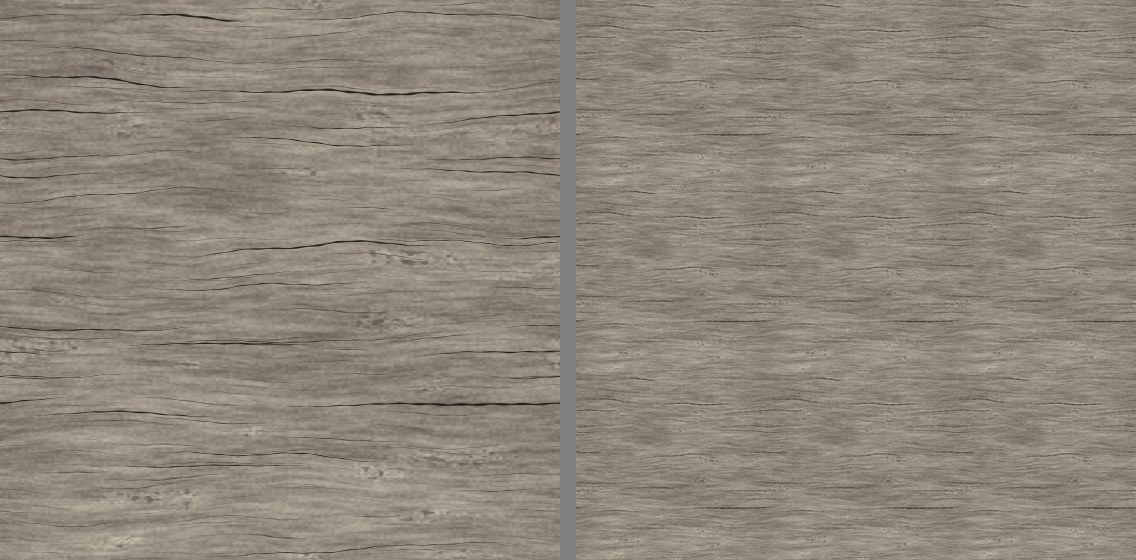
Left: one tile. Right: repeated 3 by 3.
Give the GLSL for this texture, as a Shadertoy shader.

```glsl
const float TAU = 6.28319;

// Wood colours
const vec3 SHADE_WOOD = vec3(0.43, 0.39, 0.355);
const vec3 LIGHT_WOOD = vec3(0.72, 0.68, 0.62);
const vec3 CRACK_DARK = vec3(0.13, 0.105, 0.09);
const vec3 CRACK_SOFT = vec3(0.27, 0.235, 0.205);

// Grain repeats across the canvas
const vec2 BROAD_REPEATS  = vec2(3.0, 8.0);
const vec2 STREAK_REPEATS = vec2(5.0, 38.0);
const vec2 GRAIN_REPEATS  = vec2(11.0, 110.0);
const vec2 FIBRE_REPEATS  = vec2(28.0, 220.0);
const vec2 SPECK_REPEATS  = vec2(170.0, 256.0);
const vec2 PATCH_REPEATS  = vec2(9.0, 26.0);

// Crack cells, half lengths and half widths, in canvas units
const vec2 DEEP_CELLS = vec2(2.0, 18.0);
const vec2 THIN_CELLS = vec2(4.0, 44.0);
const vec2 HAIR_CELLS = vec2(9.0, 90.0);
const vec2 DEEP_SIZE = vec2(0.32, 0.0030);
const vec2 THIN_SIZE = vec2(0.16, 0.0014);
const vec2 HAIR_SIZE = vec2(0.075, 0.0009);

vec3 hash3(vec2 p) {
    vec3 q = fract(p.xyx * vec3(0.1031, 0.1030, 0.0973));
    q += dot(q, q.yxz + 33.33);
    return fract((q.xxy + q.yzz) * q.zyx);
}

// Value noise wrapping after a whole number of repeats, centred on zero
float wrapNoise(vec2 uv, vec2 repeats, float seed) {
    vec2 p = uv * repeats;
    vec2 cell = floor(p);
    vec2 f = fract(p);
    f = f * f * (3.0 - 2.0 * f);
    vec2 lo = mod(cell, repeats) + seed;
    vec2 hi = mod(cell + 1.0, repeats) + seed;
    float bottom = mix(hash3(lo).x, hash3(vec2(hi.x, lo.y)).x, f.x);
    float top = mix(hash3(vec2(lo.x, hi.y)).x, hash3(hi).x, f.x);
    return mix(bottom, top, f.y) - 0.5;
}

// Gentle waviness of the grain
float grainBend(vec2 uv) {
    return 0.006 * sin(TAU * (uv.x + 2.0 * uv.y))
         + 0.004 * sin(TAU * (2.0 * uv.x - 3.0 * uv.y) + 1.0)
         + 0.0015 * sin(TAU * (5.0 * uv.x + 4.0 * uv.y) + 2.5);
}

// One tapered crack per cell: x is its coverage, y the lit edge below it
vec2 cracks(vec2 uv, vec2 cells, vec2 size, float density, float seed) {
    float pixel = 1.0 / iResolution.y;
    vec2 p = uv * cells;
    vec2 result = vec2(0.0);
    for (int j = -1; j <= 1; j++)
    for (int i = -1; i <= 1; i++) {
        vec2 cell = floor(p) + vec2(i, j);
        vec2 id = mod(cell, cells) + seed;
        vec3 place = hash3(id);
        vec3 form = hash3(id + 57.0);
        if (place.z > density) continue;

        vec2 d = (p - cell - place.xy) / cells;
        float t = d.x / (size.x * mix(0.3, 1.0, form.x));
        if (abs(t) >= 1.0) continue;
        float phase = TAU * form.z;
        d.y -= d.x * (form.z - 0.5) * 0.07
             + 0.0016 * sin(d.x * 32.0 + phase)
             + 0.0005 * sin(d.x * 115.0 + phase * 3.0);

        // Skewed taper with a ragged outline
        float taper = (1.0 - t * t) * (0.65 + 0.7 * t * (form.y - 0.5));
        float ragged = 0.85 + 0.25 * sin(d.x * 170.0 + phase);
        float halfWidth = size.y * mix(0.3, 1.0, form.y * form.y) * taper * ragged;

        // Share of the pixel height that lies inside the crack
        float inside = min(d.y + 0.5 * pixel, halfWidth)
                     - max(d.y - 0.5 * pixel, -halfWidth);
        float coverage = clamp(inside / pixel, 0.0, 1.0);
        float rim = exp(-abs(d.y + halfWidth) / 0.003) * step(d.y, 0.0) * taper;
        result = max(result, vec2(coverage, rim));
    }
    return result;
}

void mainImage(out vec4 fragColor, in vec2 fragCoord) {
    vec2 uv = fragCoord / iResolution.xy;
    vec2 wood = uv + vec2(0.0, grainBend(uv));

    // Layered grain
    float speck = wrapNoise(uv, SPECK_REPEATS, 51.0);
    float tone = 0.52
        + 0.20 * wrapNoise(wood, BROAD_REPEATS, 11.0)
        + 0.30 * wrapNoise(wood, STREAK_REPEATS, 21.0)
        + 0.36 * wrapNoise(wood, GRAIN_REPEATS, 31.0)
        + 0.36 * wrapNoise(wood, FIBRE_REPEATS, 41.0)
        + 0.26 * speck;

    // Crumbled patches, pale with dark pits
    float crumble = smoothstep(0.25, 0.45, wrapNoise(wood, PATCH_REPEATS, 61.0));
    float pits = smoothstep(0.16, 0.34, wrapNoise(wood, vec2(75.0, 170.0), 71.0));
    tone += crumble * (0.12 + 0.3 * speck);

    // Cracks from faint to deep
    vec2 hair = cracks(wood, HAIR_CELLS, HAIR_SIZE, 0.85, 81.0);
    vec2 thin = cracks(wood, THIN_CELLS, THIN_SIZE, 0.75, 91.0);
    vec2 deep = cracks(wood, DEEP_CELLS, DEEP_SIZE, 0.7, 101.0);
    tone += 0.14 * deep.y + 0.06 * thin.y;

    vec3 color = mix(SHADE_WOOD, LIGHT_WOOD, tone);
    color = mix(color, CRACK_SOFT, 0.45 * crumble * pits);
    color = mix(color, CRACK_SOFT, 0.5 * hair.x);
    color = mix(color, CRACK_SOFT, 0.85 * thin.x);
    color = mix(color, CRACK_DARK, 0.95 * deep.x);
    fragColor = vec4(color, 1.0);
}
```
